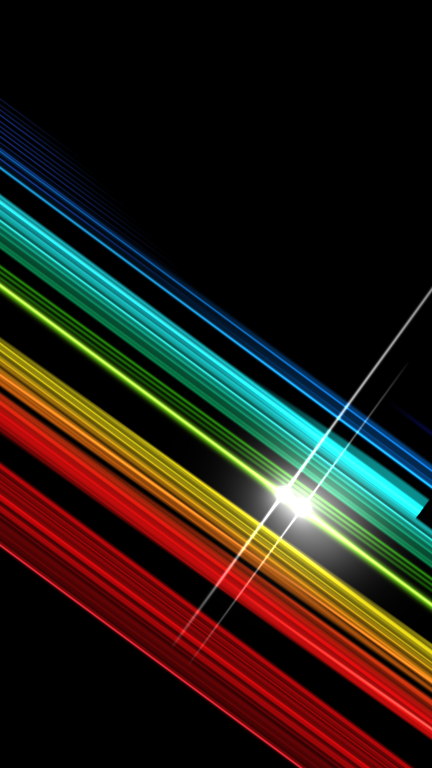
This background is drawn by a WebGL 2 fragment shader. Its source:

```glsl
#version 300 es
precision highp float;
// Diagonal streaks of light in rainbow order on black, with a crossing flare.
// Each band is a soft interval of one slanted coordinate, filled with striped
// noise; thin lines, a grey halo and two star rays are added on top.

uniform vec2 u_resolution;
out vec4 fragColor;

#define SLOPE 0.74        // fall of the streaks per unit of width
#define STRIPES 105.0     // coarse stripes per unit
#define FINE_STRIPES 185.0
#define EDGE 0.006        // softness of band edges
#define HALO 0.60         // strength of the grey halo
#define STAR_A vec2(0.656, 1.143)
#define STAR_B vec2(0.700, 1.176)
#define RAY_DIR vec2(0.588, -0.809)

float hash(float n) { return fract(sin(n * 127.1) * 43758.5453); }

float noise(float x) {
    float i = floor(x), f = fract(x);
    return mix(hash(i), hash(i + 1.0), f * f * (3.0 - 2.0 * f));
}

// Soft interval from lo to hi
float band(float d, float lo, float hi) {
    return smoothstep(lo - EDGE, lo + EDGE, d) * (1.0 - smoothstep(hi - EDGE, hi + EDGE, d));
}

// Thin glowing line, kept at least about a pixel wide
float streak(float d, float pos, float width) {
    float w = max(width, 0.8 / u_resolution.x);
    float k = (d - pos) / w;
    return exp(-k * k);
}

// Brightness of the fibres, drifting slowly along the streaks
float fibres(float d, float along) {
    float coarse = noise(d * STRIPES);
    float fine = noise(d * FINE_STRIPES + 37.0);
    float drift = noise(floor(d * STRIPES) * 7.3 + along * 1.5);
    return 0.32 + 0.55 * coarse + 0.5 * fine * fine + 0.12 * (drift - 0.5);
}

// Ray through a star: fades over different lengths up and down
float ray(vec2 q, float width, float up, float down) {
    float along = dot(q, RAY_DIR);
    float across = dot(q, vec2(-RAY_DIR.y, RAY_DIR.x));
    float reach = along > 0.0 ? along / up : -along / down;
    return streak(across, 0.0, width) * pow(max(1.0 - reach, 0.0), 0.7);
}

float star(vec2 q) {
    float r2 = dot(q, q);
    return 1.3 * exp(-r2 / 0.00016) + 0.35 * exp(-r2 / 0.0016);
}

// Dim blue threads at the top and the brighter blue pair below them
vec3 blueThreads(float d, float x) {
    vec3 c = vec3(0.0);
    for (int i = 0; i < 12; i++) {
        float n = float(i);
        float pos = 0.228 + 0.0125 * n + 0.005 * hash(n + 3.0);
        float fade = 1.0 - smoothstep(0.0, 0.22 + 0.035 * n, x);
        c += vec3(0.06, 0.13, 0.36) * streak(d, pos, 0.0025) * fade * (0.5 + hash(n + 9.0));
    }
    float right = smoothstep(0.25, 1.0, x);
    c += vec3(0.02, 0.22, 0.42) * band(d, 0.335, 0.393) * fibres(d, x) * (0.25 + 0.9 * right);
    c += vec3(0.10, 0.55, 0.75) * streak(d, 0.388, 0.004);
    c += vec3(0.04, 0.32, 0.55) * streak(d, 0.350, 0.003);
    c += vec3(0.02, 0.03, 0.22) * streak(d, 0.264, 0.006) * smoothstep(0.88, 1.0, x);
    return c;
}

vec3 tealBand(float d, float x, float along) {
    float right = smoothstep(0.4, 0.95, x);
    vec3 tint = mix(vec3(0.10, 0.76, 0.80), vec3(0.03, 0.46, 0.27), smoothstep(0.46, 0.57, d));
    vec3 c = tint * band(d, 0.450, 0.575) * fibres(d, x);
    c += vec3(0.06, 0.85, 0.85) * band(d, 0.452 - 0.03 * right, 0.483) * right * 0.65;
    c += vec3(0.15, 0.50, 0.50) * (streak(d, 0.466, 0.004) + streak(d, 0.510, 0.003));
    // Square end of the brightest part
    float cut = smoothstep(1.847, 1.853, along) * band(d, 0.400, 0.487);
    return c * (1.0 - cut);
}

vec3 greenLines(float d, float x) {
    vec3 c = vec3(0.0);
    float shift = 0.016 * x;
    for (int i = 0; i < 3; i++) {
        float n = float(i);
        c += vec3(0.14, 0.52, 0.04) * streak(d, 0.617 + 0.013 * n - shift, 0.0045) * (1.0 - 0.2 * n);
    }
    c += vec3(0.38, 0.72, 0.06) * streak(d, 0.662, 0.012);
    c += vec3(0.50, 0.40, 0.32) * streak(d, 0.660, 0.0045);
    return c;
}

vec3 warmBands(float d, float x) {
    float f = fibres(d, x);
    float e = d + 0.03 * x;
    vec3 gold = mix(vec3(0.80, 0.74, 0.08), vec3(0.76, 0.36, 0.06), smoothstep(0.80, 0.89, e));
    vec3 c = gold * band(e, 0.782, 0.893) * f;
    c += vec3(0.55, 0.30, 0.12) * streak(e, 0.868, 0.004);
    vec3 scarlet = mix(vec3(0.85, 0.22, 0.06), vec3(0.82, 0.05, 0.05), smoothstep(0.91, 0.96, e));
    c += scarlet * band(e, 0.908, 1.002) * f;
    c += vec3(0.5, 0.35, 0.30) * streak(e, 0.978, 0.004) * smoothstep(0.45, 1.0, x);
    // Wide red band, thinning into separate threads
    float solid = 1.0 - 0.45 * smoothstep(1.17, 1.21, d);
    c += vec3(0.74, 0.03, 0.04) * band(d, 1.070, 1.268) * f * solid;
    c += vec3(0.62, 0.16, 0.22) * streak(d, 1.262, 0.003);
    return c;
}

void main() {
    // x runs right, y runs down from the top, both in canvas widths
    vec2 p = vec2(gl_FragCoord.x, u_resolution.y - gl_FragCoord.y) / u_resolution.x;
    float d = p.y - SLOPE * p.x;
    float along = p.x + SLOPE * p.y;

    vec3 col = blueThreads(d, p.x) + tealBand(d, p.x, along);
    col += greenLines(d, p.x) + warmBands(d, p.x);

    // Grey halo, then rays and stars
    vec2 h = p - vec2(0.725, 1.175);
    col += HALO * exp(-dot(h, h) / 0.022) * (1.0 - 0.75 * band(d, 0.77, 1.3)) * smoothstep(0.40, 0.62, d);
    col += 0.85 * ray(p - STAR_A, 0.0035, 1.3, 0.44);
    col += 0.60 * ray(p - STAR_B, 0.0025, 0.42, 0.45);
    col += star(p - STAR_A) + star(p - STAR_B);

    fragColor = vec4(clamp(col, 0.0, 1.0), 1.0);
}
```
